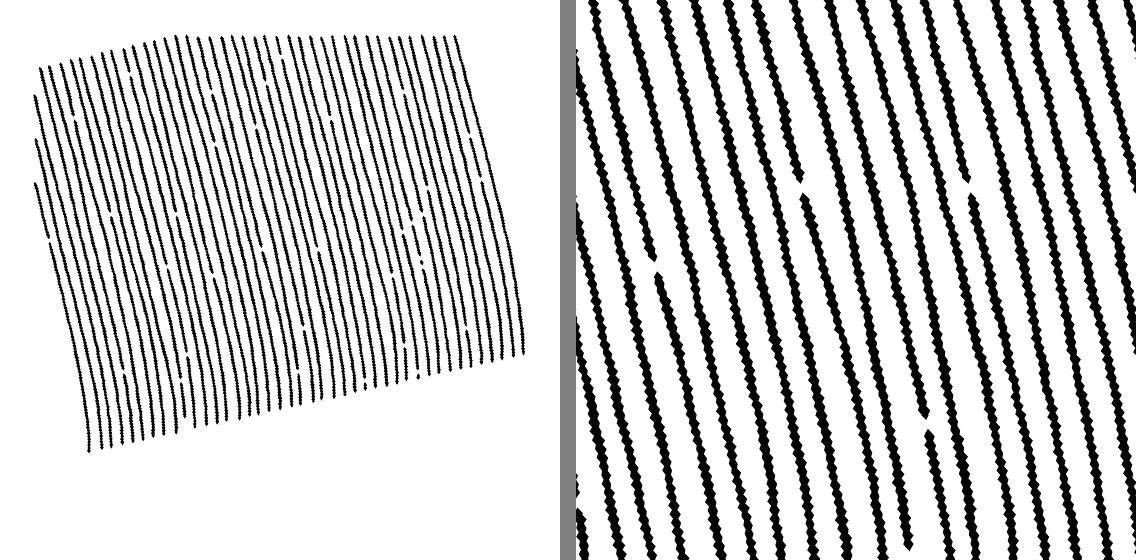
Left: the whole. Right: its middle third, enlarged.
This pattern is drawn by a Shadertoy shader. Its source:

```glsl
// A sheaf of 42 thin black strokes on white, each curving upright toward its foot.
// Every pixel finds its nearest stroke by inverting the shared curve, then beads,
// tapered ends and small breaks shape the width; the white margin lets it tile.

#define SHEET 768.0        // sheet units across the canvas
#define LINES 42.0         // number of strokes
#define FOOT vec2(124.0, 621.0)     // foot of the first stroke, y down
#define STEP vec2(14.49, -3.245)    // from one foot to the next
#define LEAN 0.255         // sideways run per unit of height, far up
#define BEND 70.0          // height over which the foot turns upright
#define HALF_WIDTH 1.35    // half width between beads
#define BEAD 1.6           // greatest bulge of a bead
#define BEAD_PITCH 4.0     // length of a bead
#define SWAY 2.0           // sideways drift of a stroke
#define BREAK_CELL 12.0    // length of stroke that may hold one break
#define BREAK_CHANCE 0.013

// Integer hash of two lattice coordinates, 0 to 1
float hash(vec2 p) {
    uvec2 q = uvec2(ivec2(p) + 4096);
    uint n = q.x * 1597334673u ^ q.y * 3812015801u;
    n = (n ^ (n >> 15)) * 2246822519u;
    n = (n ^ (n >> 13)) * 3266489917u;
    return float((n ^ (n >> 16)) >> 8) / 16777216.0;
}

// Smooth noise along one stroke, -1 to 1
float drift(float t, float seed) {
    float k = floor(t), f = fract(t);
    f = f * f * (3.0 - 2.0 * f);
    return 2.0 * mix(hash(vec2(k, seed)), hash(vec2(k + 1.0, seed)), f) - 1.0;
}

// Sideways run of a stroke at a height above its foot
float lean(float height) {
    float h = max(height, 0.0);
    return LEAN * (h - BEND * (1.0 - exp(-h / BEND)));
}

// Fixed-point search for the stroke passing nearest to p
float nearestLine(vec2 p) {
    float i = 0.5 * LINES;
    for (int n = 0; n < 4; n++) {
        float footY = FOOT.y + STEP.y * i;
        i = (p.x + lean(footY - p.y) - FOOT.x) / STEP.x;
    }
    return clamp(round(i), 0.0, LINES - 1.0);
}

// Distance along the stroke to its closest end, negative outside
float endDistance(float x, float y, float footY, float id) {
    float top = max(47.0, 90.0 - 0.235 * (x - 55.0)) + 3.0 * hash(vec2(id, 301.0));
    float cut = 2.0 * hash(vec2(id, 302.0));
    cut += 18.0 * step(0.96, hash(vec2(id, 303.0)));
    float leftEdge = (x - 47.0) / LEAN;
    return min(min(y - top, leftEdge), footY + 1.0 - cut - y);
}

// Distance to a break in the stroke, large where there is none
float breakDistance(float y, float id) {
    float cell = floor(y / BREAK_CELL);
    float off = abs(y - (cell + 0.5) * BREAK_CELL);
    return hash(vec2(cell, id + 400.0)) < BREAK_CHANCE ? off - 2.0 : SHEET;
}

// Half width with separate jagged beads on each side
float beadedWidth(float y, float side, float id) {
    float t = y / BEAD_PITCH + hash(vec2(id, 500.0));
    float peak = 1.0 - abs(2.0 * fract(t) - 1.0);
    float size = mix(0.4, 1.0, hash(vec2(floor(t), id + 600.0 + 100.0 * side)));
    return HALF_WIDTH + BEAD * size * peak + 0.25 * drift(y / 17.0, id + 800.0);
}

// Ink coverage at a sheet point
float strokes(vec2 p, float pixel) {
    float id = nearestLine(p);
    vec2 foot = FOOT + STEP * id;
    float center = foot.x - lean(foot.y - p.y);
    float ends = min(endDistance(center, p.y, foot.y, id), breakDistance(p.y, id));

    center += SWAY * drift(p.y / 110.0, id + 100.0);
    center += 0.5 * drift(p.y / 9.0, id + 200.0);

    float across = (p.x - center) * 0.98;
    float halfWidth = beadedWidth(p.y, step(0.0, across), id);
    halfWidth = min(halfWidth, 0.75 * ends);
    return clamp(0.5 - (abs(across) - halfWidth) / pixel, 0.0, 1.0);
}

void mainImage(out vec4 fragColor, in vec2 fragCoord) {
    vec2 uv = fract(fragCoord / iResolution.xy);
    vec2 p = SHEET * vec2(uv.x, 1.0 - uv.y);
    float pixel = SHEET / min(iResolution.x, iResolution.y);
    vec3 paper = vec3(1.0), ink = vec3(0.01);
    fragColor = vec4(mix(paper, ink, strokes(p, pixel)), 1.0);
}
```
